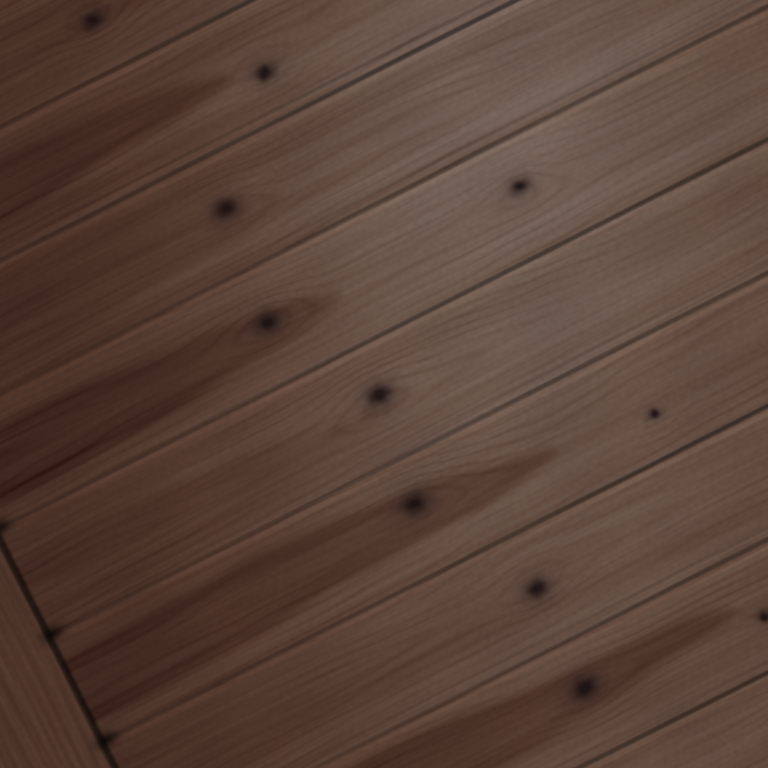
Reproduce this texture procedurally as a WebGL 1 fragment shader.

```glsl
precision highp float;
uniform vec2 u_resolution;

const float PLANK = 0.155;
const float BORDER = 0.134;

float hash(vec2 p) {
  p = fract(p * vec2(0.1731, 0.2379) + 0.37);
  p += dot(p, p.yx + 19.19);
  return fract(p.x * p.y * 13.7);
}

float corner(vec2 cell, vec2 offset) {
  float a = 6.2832 * hash(cell);
  return dot(vec2(cos(a), sin(a)), offset);
}

float gradientNoise(vec2 p) {
  vec2 i = floor(p), f = fract(p), x = vec2(1.0, 0.0);
  vec2 w = f * f * f * (f * (f * 6.0 - 15.0) + 10.0);
  float low = mix(corner(i, f), corner(i + x, f - x), w.x);
  float high = mix(corner(i + x.yx, f - x.yx), corner(i + 1.0, f - 1.0), w.x);
  return mix(low, high, w.y);
}

vec3 woodRamp(float tone) {
  float t = clamp(tone, -0.35, 1.1);
  vec3 wood = mix(vec3(0.23, 0.14, 0.11), vec3(0.45, 0.38, 0.34), t);
  return wood - vec3(0.0, 0.06, 0.1) * max(t * (1.0 - t), 0.0);
}

float groove(float dist, float width) {
  return 1.0 - smoothstep(width * 0.15, width, abs(dist));
}

// x: knot darkness, y: how far the rings bend around the knots
vec2 knots(vec2 p, float id) {
  vec2 result = vec2(0.0);
  for (int i = 0; i < 3; i++) {
    float n = float(i);
    float h = hash(vec2(id, n + 3.0)), k = hash(vec2(n + 8.0, id));
    vec2 d = p - vec2(0.64 + 0.3 * n + 0.2 * (h - 0.5), 0.05 * (k - 0.5));
    float size = mix(0.008, 0.014, k) / (1.0 + 0.5 * n);
    float r = length(d * vec2(0.8, 1.0) + 0.003 * gradientNoise(p * 70.0)) / size;
    float presence = step(n * 0.3, h);
    result.x = max(result.x, presence * (0.75 * exp(-r * r) + 0.2 * exp(-0.25 * r * r)));
    result.y += presence * exp(-0.07 * r * r - 8.0 * d.x * d.x);
  }
  return result;
}

// Tone change of one plank; p is along and across its centre line
float plankGrain(vec2 p, float id, float bend) {
  vec2 seed = vec2(id * 7.3, id * 3.1);
  float wave = gradientNoise(p * vec2(2.8, 13.0) + seed);
  float ripple = gradientNoise(p * vec2(9.0, 40.0) + seed);
  float q = p.y - 0.04 * (hash(vec2(id, 1.0)) - 0.5) + 0.012 * wave;

  // Cathedral rings
  float rings = 75.0 * length(vec2(q, 0.01)) + 2.5 * p.x + 1.5 * wave + 0.4 * ripple - 1.6 * bend;
  float ringLine = pow(0.5 + 0.5 * sin(6.2832 * rings), 3.0);
  float ringFade = 0.5 + 0.8 * gradientNoise(p * vec2(3.0, 16.0) + seed + 5.0);

  // Dark heartwood tapering to a tip
  float tip = 0.68 + 0.4 * hash(vec2(id, 2.0)) * step(id, -2.5);
  float taper = 0.045 * sqrt(clamp((tip - p.x) * 2.2, 0.0, 1.0));
  float edge = taper - abs(q + 0.007 * ripple);
  float heart = smoothstep(-0.012, 0.012, edge) * smoothstep(0.0, 0.01, taper);
  float rim = exp(-pow((edge - 0.008) / 0.01, 2.0)) * smoothstep(0.0, 0.02, taper);
  float strength = mix(0.25, 1.0, mod(id, 2.0));

  // Fine fibres and slow bands
  float fibre = gradientNoise(p * vec2(5.0, 190.0) + seed);
  float band = gradientNoise(p * vec2(1.2, 32.0) + seed + 9.0);
  return -0.15 * ringLine * clamp(ringFade, 0.1, 1.0) - strength * (0.22 * heart + 0.1 * rim)
    + 0.1 * fibre + 0.18 * band + 0.12 * (hash(vec2(id, 6.0)) - 0.5);
}

void main() {
  vec2 uv = gl_FragCoord.xy / u_resolution;
  vec2 grainDir = vec2(0.893, 0.451);
  vec2 p = vec2(dot(uv, grainDir), dot(uv, vec2(-grainDir.y, grainDir.x)));

  // Window light: dim at the left, soft sheen near the top
  vec2 glow = (uv - vec2(0.57, 0.8)) * vec2(2.6, 1.9);
  float light = 0.24 + 0.4 * smoothstep(0.0, 0.8, uv.x) + 0.38 * exp(-dot(glow, glow));

  // Planks
  float row = (p.y - 0.435) / PLANK;
  float id = floor(row);
  vec2 local = vec2(p.x, (row - id - 0.5) * PLANK);
  vec2 knot = knots(local, id);
  vec3 color = woodRamp(light + plankGrain(local, id, knot.y));
  color = mix(color, vec3(0.1, 0.065, 0.07), min(knot.x, 0.9));

  // Seams, some with a second fine groove and a pale lip
  float seamId = floor(row + 0.5);
  float seam = (row - seamId) * PLANK;
  float wear = mix(0.18, 0.45, smoothstep(0.2, 1.0, p.x)) * mix(0.6, 1.0, hash(vec2(seamId, 4.0)));
  color *= 1.0 - wear * groove(seam, 0.005);
  color *= 1.0 - 0.5 * wear * hash(vec2(seamId, 5.0)) * groove(seam - 0.014, 0.004);
  color *= 1.0 + 0.1 * groove(seam + 0.008, 0.006);

  // Cross board at the plank ends, with dark gaps at the joints
  float fromBorder = p.x - BORDER;
  float boardWave = gradientNoise(p * vec2(18.0, 4.0));
  float boardLine = sin(420.0 * p.x + 7.0 * boardWave);
  float boardTone = 0.33 + 0.04 * boardLine + 0.15 * gradientNoise(p * vec2(150.0, 7.0));
  color = mix(woodRamp(boardTone), color, smoothstep(-0.002, 0.002, fromBorder));
  color *= 1.0 - 0.55 * groove(fromBorder, 0.008);
  vec2 joint = vec2(fromBorder - 0.006, seam) / vec2(0.015, 0.01);
  color *= 1.0 - 0.6 * exp(-dot(joint, joint));

  // Faint surface mottling
  color *= 1.0 + 0.05 * gradientNoise(uv * 130.0) + 0.06 * gradientNoise(uv * 9.0);
  gl_FragColor = vec4(color, 1.0);
}
```
